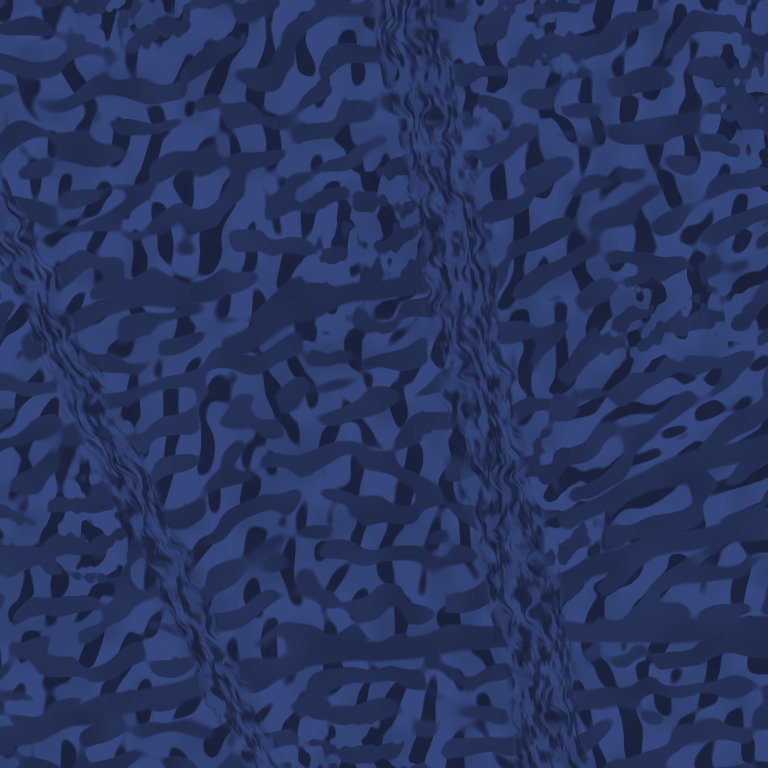
A WebGL 2 fragment shader for this pattern:

```glsl
#version 300 es
precision highp float;
// Woven blue relief: upright light strands over dark gaps, crossed by mid-tone
// strands. Both come from oriented wavelet noise cut at a threshold; long bowed
// streaks and two slanting ropes of fine grain are laid on top.
uniform vec2 u_resolution;
out vec4 fragColor;

const vec3 DARK_BLUE = vec3(0.093, 0.120, 0.220);
const vec3 LIGHT_BLUE = vec3(0.212, 0.284, 0.498);
const float DARK_TONE = 0.06;
const float MID_TONE = 0.38;
const float LIGHT_TONE = 0.93;

const float CELL = 0.07;           // wavelet spacing and radius
const float WAVELETS = 3.0;        // wavelets per cell
const float STRAND_FREQ = 20.0;    // strands across the canvas
const float CROSS_FREQ = 18.0;
const float STRAND_CUT = -0.58;    // thresholds in standard deviations
const float CROSS_CUT = 0.27;
const float EDGE = 0.27;           // edge softness, same unit
const vec2 GRAIN_SCALE = vec2(190.0, 62.0); // across and along a rope

// Streaks as start.xy, end.xy
const int STREAK_COUNT = 5;
const vec4 STREAKS[STREAK_COUNT] = vec4[](
  vec4(-0.05, 0.02, 1.05, 0.18), vec4(0.07, 0.57, 0.28, 0.625),
  vec4(0.30, 0.55, 0.55, 0.635), vec4(0.72, 0.24, 1.04, 0.31),
  vec4(0.74, 0.32, 1.04, 0.43));
const float STREAK_HALF_WIDTH = 0.014;

// Ropes as x at the bottom, x change per height, half width
const int ROPE_COUNT = 2;
const vec3 ROPES[ROPE_COUNT] = vec3[](
  vec3(0.725, -0.20, 0.046), vec3(0.345, -0.48, 0.031));

vec3 hash3(vec3 p) {
  p = fract(p * vec3(0.1031, 0.1030, 0.0973));
  p += dot(p, p.yxz + 33.33);
  return fract((p.xxy + p.yxx) * p.zyx);
}

float valueNoise(vec2 p, float seed) {
  vec2 i = floor(p), f = fract(p);
  f = f * f * (3.0 - 2.0 * f);
  vec2 o = vec2(0.0, 1.0);
  float low = mix(hash3(vec3(i, seed)).x, hash3(vec3(i + o.yx, seed)).x, f.x);
  float high = mix(hash3(vec3(i + o, seed)).x, hash3(vec3(i + 1.0, seed)).x, f.x);
  return mix(low, high, f.y);
}

// Sum of scattered wavelets around one wave direction, unit deviation
float waveletNoise(vec2 p, float freq, float angle, float spread, float seed) {
  vec2 q = p / CELL, home = floor(q);
  float sum = 0.0;
  for (int y = -1; y <= 1; y++)
  for (int x = -1; x <= 1; x++)
  for (float k = 0.0; k < WAVELETS; k++) {
    vec2 cell = home + vec2(x, y);
    vec3 place = hash3(vec3(cell + 40.0, seed + k));
    float turn = hash3(vec3(cell + 90.0, seed + k + 7.0)).y - 0.5;
    vec2 d = q - cell - place.xy;
    float a = angle + 2.0 * spread * turn;
    float fall = max(0.0, 1.0 - dot(d, d));
    float phase = freq * CELL * dot(d, vec2(cos(a), sin(a))) + place.z;
    sum += fall * fall * fall * cos(6.2832 * phase);
  }
  return sum / sqrt(WAVELETS * 0.224);
}

float cut(float field, float level) {
  return smoothstep(-EDGE, EDGE, field - level);
}

// Coverage of a gently arched streak with tapered ends
float streak(vec2 p, vec4 s) {
  vec2 axis = s.zw - s.xy;
  float len = length(axis);
  vec2 dir = axis / len, d = p - s.xy;
  float t = clamp(dot(d, dir) / len, 0.0, 1.0);
  float arch = 0.05 * len * sin(3.1416 * t);
  float away = length(d - axis * t - arch * vec2(-dir.y, dir.x));
  return 1.0 - smoothstep(-0.003, 0.003, away - STREAK_HALF_WIDTH);
}

void main() {
  vec2 p = gl_FragCoord.xy / u_resolution;
  vec2 wobble = vec2(valueNoise(p * 22.0, 1.0), valueNoise(p * 22.0, 2.0)) - 0.5;
  vec2 q = p + 0.012 * wobble;

  // Ragged patches, strongest at the upper right
  float corner = smoothstep(0.55, 0.95, p.x) * smoothstep(0.4, 0.8, p.y);
  float ragged = smoothstep(0.55, 0.85, valueNoise(p * 7.0, 3.0) + 0.2 * corner);
  float chips = 2.0 * ragged * (valueNoise(p * vec2(120.0, 85.0), 4.0) - 0.5);

  // Strand directions: upright, tilting over at the lower right
  float tilt = smoothstep(0.65, 0.85, p.x) * (1.0 - smoothstep(0.08, 0.24, abs(p.y - 0.38)));
  float drift = valueNoise(p * 3.5, 5.0) - 0.5;
  float strandAngle = -0.15 - 0.75 * tilt + 0.7 * drift;
  float crossAngle = 1.85 + 0.3 * tilt - 0.5 * drift;
  float strands = cut(waveletNoise(q, STRAND_FREQ, strandAngle, 0.7, 11.0) + chips, STRAND_CUT);
  float crossing = cut(waveletNoise(q, CROSS_FREQ, crossAngle, 0.65, 31.0) - chips, CROSS_CUT);
  for (int i = 0; i < STREAK_COUNT; i++) crossing = max(crossing, streak(q, STREAKS[i]));

  // Layer the tones with a little uneven shading
  float shade = valueNoise(p * 28.0, 6.0) - 0.5;
  float tone = mix(DARK_TONE + 0.1 * shade, LIGHT_TONE + 0.35 * shade, strands);
  tone = mix(tone, MID_TONE + 0.22 * (valueNoise(p * 19.0, 8.0) - 0.5), crossing);

  // Ropes of fine grain drawn out along their slant
  for (int i = 0; i < ROPE_COUNT; i++) {
    vec3 rope = ROPES[i];
    float across = q.x - rope.x - rope.y * p.y;
    vec2 g = vec2(across, p.y) * GRAIN_SCALE + 50.0;
    g.x += 3.0 * valueNoise(p * 45.0, 9.0);
    float grain = 0.65 * valueNoise(g, 10.0) + 0.35 * valueNoise(g * 1.9, 12.0);
    float fray = 0.02 * (valueNoise(p * vec2(70.0, 25.0), 13.0) - 0.5);
    float cover = 1.0 - smoothstep(-0.012, 0.006, abs(across) + fray - rope.z);
    float fibre = 0.08 + 0.75 * smoothstep(0.25, 0.68, grain) + 0.12 * (tone - 0.5);
    tone = mix(tone, fibre, 0.9 * cover);
  }
  fragColor = vec4(mix(DARK_BLUE, LIGHT_BLUE, clamp(tone, 0.0, 1.0)), 1.0);
}
```
